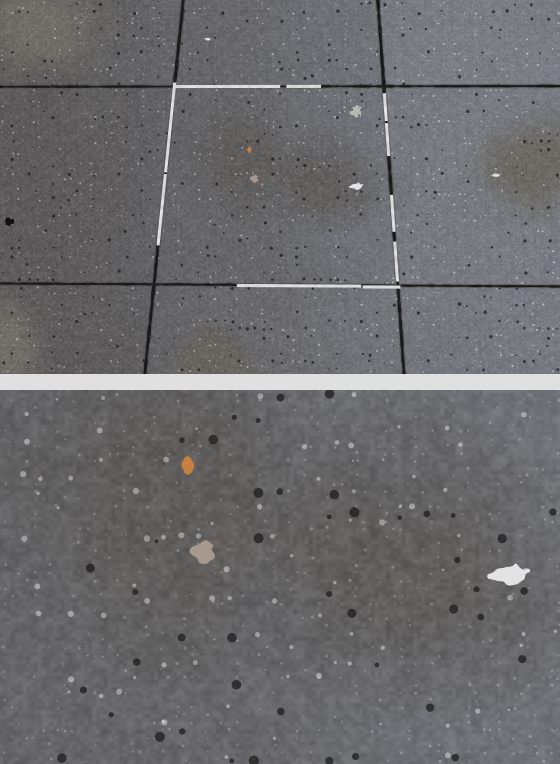
Top: the whole. Bottom: its middle third, enlarged.
A WebGL 1 fragment shader for this texture:

```glsl
precision highp float;
// Wet grey concrete slabs in slight perspective, three across and three down.
// Slab coordinates give the dark joints and the broken white strips around the
// middle slab; noise and hashed cells give grain, specks, stains and litter.

uniform vec2 u_resolution;

float hash(vec2 p) {
  return fract(sin(dot(p, vec2(127.1, 311.7))) * 43758.5453);
}

float noise(vec2 p) {
  vec2 i = floor(p), f = fract(p);
  f = f * f * (3.0 - 2.0 * f);
  return mix(mix(hash(i), hash(i + vec2(1.0, 0.0)), f.x),
             mix(hash(i + vec2(0.0, 1.0)), hash(i + 1.0), f.x), f.y);
}

float fbm(vec2 p) {
  float sum = 0.0, amp = 0.5;
  for (int i = 0; i < 4; i++) {
    sum += amp * noise(p);
    p = p * 2.03 + 17.3;
    amp *= 0.5;
  }
  return sum;
}

// Coverage of a shape from its signed distance
float cover(float d, float px) {
  return clamp(0.5 - d / px, 0.0, 1.0);
}

// One round speck in a share of the cells of a grid
float specks(vec2 p, float scale, float share, float px) {
  vec2 q = p * scale, id = floor(q);
  vec2 c = 0.3 + 0.4 * vec2(hash(id + 5.1), hash(id + 9.7));
  float r = mix(0.07, 0.21, hash(id + 2.3));
  return step(hash(id + 31.9), share) * cover(length(fract(q) - c) - r, px * scale);
}

// Soft, uneven damp patch
float stain(vec2 p, vec2 c, vec2 r) {
  float d = length((p - c) / r) + 0.7 * (fbm(p * 9.0) - 0.5);
  return 1.0 - smoothstep(0.2, 1.1, d);
}

// Ragged scrap lying on the slabs
float scrap(vec2 p, vec2 c, vec2 r, float px) {
  float ragged = 0.9 * (noise(p * 170.0) - 0.5);
  return cover((length((p - c) / r) - 1.0 + ragged) * min(r.x, r.y), px);
}

// Stretch of a strip, from a to b along its joint
float strip(float across, float along, float a, float b, float size, float px) {
  float ends = (abs(along - 0.5 * (a + b)) - 0.5 * (b - a)) * size;
  return cover(max(abs(across) - 0.0042, ends), px);
}

void main() {
  vec2 p = gl_FragCoord.xy / u_resolution.y;
  p.x *= 1.497 * u_resolution.y / u_resolution.x;
  float px = 1.0 / u_resolution.y;

  // Slab coordinates: the middle slab spans 0 to 1 both ways
  vec2 size = vec2(0.693 - 0.173 * p.y, 0.526 + 0.0065 * p.x);
  vec2 slab = (p - vec2(0.387 + 0.103 * p.y, 0.242 - 0.0052 * p.x)) / size;
  vec2 id = floor(slab);

  // Concrete turns from warm grey at the left to cool grey at the right
  float cool = smoothstep(-0.9, 1.7, slab.x + 0.12 * id.x + 0.25 * (p.y - 0.5));
  cool += 0.3 * (fbm(p * 4.0) - 0.47);
  vec3 col = mix(vec3(0.365, 0.357, 0.358), vec3(0.475, 0.485, 0.515), clamp(cool, 0.0, 1.0));
  col += 0.02 * (hash(id + 4.0) - 0.5);

  // Damp brown and pale olive stains
  float damp = stain(p, vec2(0.64, 0.58), vec2(0.17, 0.19));
  damp = max(damp, stain(p, vec2(0.87, 0.52), vec2(0.22, 0.15)));
  col = mix(col, vec3(0.36, 0.348, 0.335), 0.7 * damp);
  float olive = stain(p, vec2(1.43, 0.55), vec2(0.2, 0.15));
  olive = max(olive, stain(p, vec2(0.57, 0.05), vec2(0.14, 0.1)));
  col = mix(col, vec3(0.405, 0.39, 0.35), 0.75 * olive);
  float pale = stain(p, vec2(0.11, 0.92), vec2(0.2, 0.13));
  pale = max(pale, stain(p, vec2(0.01, 0.07), vec2(0.13, 0.15)));
  col = mix(col, vec3(0.47, 0.46, 0.42), 0.7 * pale);

  // Grain, pale grit and dark pits
  col += 0.07 * (noise(p * 290.0) - 0.5) + 0.05 * (noise(p * 130.0) - 0.5);
  col += 0.13 * specks(p, 150.0, 0.16, px);
  col += 0.24 * specks(p + 3.0, 72.0, 0.11, px);
  col = mix(col, vec3(0.13), 0.8 * specks(p + 7.0, 46.0, 0.13, px));

  // Dark joints with a worn, softer rim
  vec2 joint = (slab - floor(slab + 0.5)) * size;
  float wear = noise(p * 65.0) - 0.5;
  vec2 gap = abs(joint) - vec2(0.0038, 0.0027) - 0.0022 * wear;
  float d = min(gap.x, gap.y);
  col = mix(col, vec3(0.27, 0.265, 0.265), 0.7 * cover(d - 0.0022, 2.0 * px));
  col = mix(col, vec3(0.08) + 0.05 * noise(p * 110.0), cover(d, px));

  // Broken white strips on the four sides of the middle slab
  vec2 low = slab * size, high = (slab - 1.0) * size;
  float white = strip(high.y, slab.x, 0.0, 0.505, size.x, px);
  white = max(white, strip(high.y, slab.x, 0.535, 0.7, size.x, px));
  white = max(white, strip(low.y + 0.002, slab.x, 0.34, 0.85, size.x, px));
  white = max(white, strip(low.y + 0.004, slab.x, 0.856, 1.01, size.x, px));
  white = max(white, strip(low.x, slab.y, 0.197, 0.558, size.y, px));
  white = max(white, strip(low.x, slab.y, 0.566, 1.02, size.y, px));
  white = max(white, strip(high.x, slab.y, 0.65, 0.815, size.y, px));
  white = max(white, strip(high.x, slab.y, 0.825, 0.965, size.y, px));
  white = max(white, strip(high.x, slab.y, 0.27, 0.455, size.y, px));
  white = max(white, strip(high.x, slab.y, 0.02, 0.22, size.y, px));
  col = mix(col, vec3(0.9) - 0.08 * noise(p * 90.0), white);

  // Litter: pale splashes, a pebble, a leaf and a dark scrap
  float splash = scrap(p, vec2(0.951, 0.503), vec2(0.016, 0.008), px);
  splash = max(splash, scrap(p, vec2(1.326, 0.531), vec2(0.012, 0.004), px));
  splash = max(splash, scrap(p, vec2(0.555, 0.896), vec2(0.006, 0.004), px));
  col = mix(col, vec3(0.89), splash);
  col = mix(col, vec3(0.72, 0.72, 0.7), scrap(p, vec2(0.951, 0.7), vec2(0.014), px));
  col = mix(col, vec3(0.66, 0.6, 0.56), scrap(p, vec2(0.682, 0.521), vec2(0.011, 0.009), px));
  col = mix(col, vec3(0.78, 0.5, 0.25), scrap(p, vec2(0.667, 0.599), vec2(0.005, 0.009), px));
  col = mix(col, vec3(0.07), scrap(p, vec2(0.025, 0.408), vec2(0.011, 0.01), px));

  gl_FragColor = vec4(col, 1.0);
}
```
